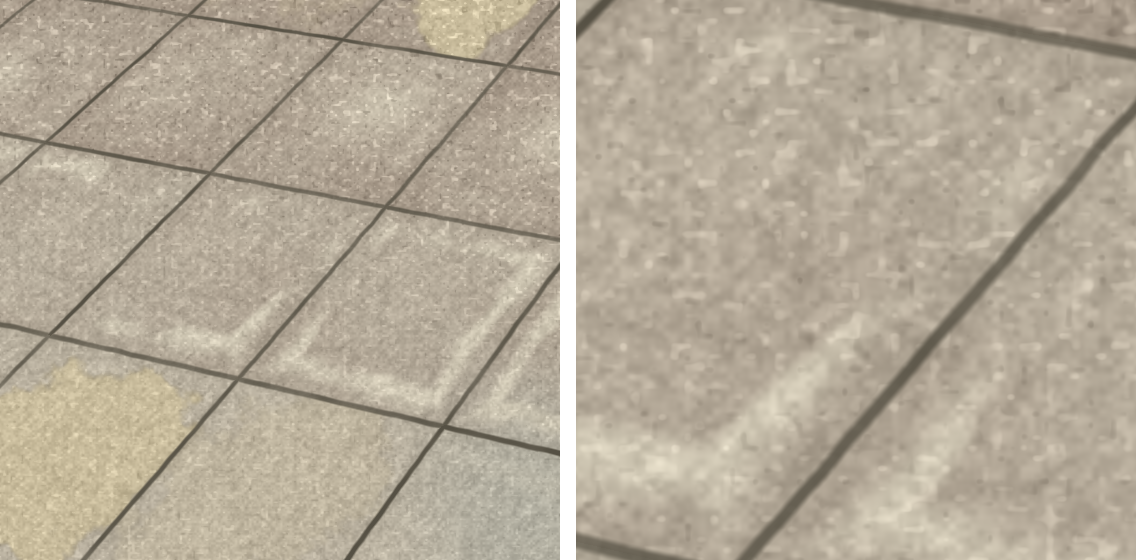
Left, the full canvas; right, a detail of the centre.
A three.js fragment shader for this texture:

```glsl
// Weathered stone paving seen at an angle: a projective map turns the canvas into
// a grid of slabs, each given its own tint, bloom, rim stains and fine grain,
// with thin dark joints of varying strength between them.
varying vec2 vUv;

// Paving plane: one grid corner, the two slab sides and the perspective falloff
const vec2 CORNER = vec2(0.375, 0.310);
const vec2 SIDE_U = vec2(0.2904, 0.0469);
const vec2 SIDE_V = vec2(-0.2949, 0.2322);
const vec2 FALLOFF = vec2(-0.035, -0.095);
const vec2 SPACING = vec2(0.217, 0.276);   // gap between joint lines, canvas units

const vec2 JOINT_WIDTH = vec2(0.0021, 0.0027);
const float JOINT_SOFT = 0.0024;
const float GRAIN = 0.25;

const vec3 STONE = vec3(0.725, 0.690, 0.622);
const vec3 BROWN = vec3(0.655, 0.600, 0.538);
const vec3 COOL = vec3(0.685, 0.680, 0.630);
const vec3 CREAM = vec3(0.785, 0.735, 0.610);
const vec3 PALE = vec3(0.835, 0.805, 0.725);
const vec3 JOINT = vec3(0.335, 0.315, 0.265);

float hash(vec2 p) {
  return fract(sin(dot(p, vec2(127.1, 311.7))) * 43758.5453);
}

float noise(vec2 p) {
  vec2 i = floor(p), f = fract(p);
  f = f * f * (3.0 - 2.0 * f);
  return mix(mix(hash(i), hash(i + vec2(1.0, 0.0)), f.x),
             mix(hash(i + vec2(0.0, 1.0)), hash(i + 1.0), f.x), f.y);
}

float fbm(vec2 p) {
  float sum = 0.0, amp = 0.5;
  for (int i = 0; i < 5; i++) {
    sum += amp * noise(p);
    p = mat2(1.6, 1.2, -1.2, 1.6) * p + 7.3;
    amp *= 0.5;
  }
  return sum;
}

// Canvas point to slab coordinates (inverse projection)
vec2 toGrid(vec2 q) {
  vec2 a = SIDE_U - FALLOFF.x * q;
  vec2 b = SIDE_V - FALLOFF.y * q;
  vec2 d = q - CORNER;
  return vec2(d.x * b.y - d.y * b.x, a.x * d.y - a.y * d.x) / (a.x * b.y - a.y * b.x);
}

// Colour of a slab before the grain
vec3 slabColour(vec2 q, vec2 grid, vec2 cell, vec2 f) {
  float rnd = hash(cell + 3.7);
  float cloud = fbm(q * 9.0 + rnd * 20.0);
  float farRow = 1.0 - step(0.5, abs(cell.y + 1.0));
  float midRow = 1.0 - step(0.5, abs(cell.y));

  // Tint: browner rows further away, cooler stone in the near right corner
  float brown = 0.35 - 0.42 * cell.y + 0.35 * (rnd - 0.5) + 0.9 * (cloud - 0.48);
  vec3 col = mix(STONE, BROWN, clamp(brown, 0.0, 1.0));
  col = mix(col, COOL, 0.8 * smoothstep(0.6, 0.95, q.x) * smoothstep(0.55, 0.9, q.y));

  // Pale bloom near the slab centre
  vec2 centre = 0.48 + 0.25 * (vec2(hash(cell), hash(cell + 9.1)) - 0.5);
  vec2 off = (f - centre) / 0.3;
  float bloom = exp(-dot(off, off)) * smoothstep(0.25, 0.65, cloud);
  col = mix(col, PALE, bloom * mix(0.25, 0.75, farRow));

  // Broken mineral rims inside the slab edges
  vec2 inset = min(f, 1.0 - f);
  float edge = min(inset.x, inset.y) + 0.13 * (fbm(grid * 5.0) - 0.48);
  float rim = smoothstep(0.03, 0.12, edge) * smoothstep(0.19, 0.13, edge);
  rim *= smoothstep(0.36, 0.62, fbm(grid * 2.7 + 4.0));
  col = mix(col, PALE, rim * mix(0.2, 0.85, midRow));

  // Cream stain with a ragged dark fringe, every third row
  float creamRow = 1.0 - step(0.5, mod(cell.y + 2.0, 3.0));
  float amount = creamRow * exp(-1.2 * cell.x * cell.x);
  float body = 0.60 - length(f - 0.5) + 0.9 * (fbm(q * 11.0 + 2.0) - 0.48);
  float stain = smoothstep(0.08, 0.2, body);
  col = mix(col, CREAM, stain * amount);
  return col - 0.16 * amount * stain * (1.0 - stain);
}

// Fine mottling with pale flecks and dark pits
float grainShade(vec2 q, vec2 grid, float roughness) {
  float fine = noise(q * 125.0) + noise(q * 235.0 + 5.0) - 1.0;
  float streak = noise(grid * vec2(48.0, 20.0)) - 0.5;
  float fleck = smoothstep(0.68, 0.95, noise(q * vec2(130.0, 165.0) + 31.0));
  float pit = smoothstep(0.76, 0.98, noise(q * 150.0 + 67.0));
  return GRAIN * (0.32 * fine + 0.20 * streak) + roughness * (0.12 * fleck - 0.10 * pit);
}

// Coverage of the joints, each segment with its own strength
float jointMask(vec2 q, vec2 grid) {
  float scale = 1.0 / (1.0 + dot(FALLOFF, grid));
  vec2 line = floor(grid + 0.5), cell = floor(grid);
  vec2 wobble = 0.0016 * (vec2(noise(q * 38.0), noise(q * 38.0 + 19.0)) - 0.5);
  vec2 dist = abs((grid - line) * SPACING * scale + wobble);
  vec2 width = JOINT_WIDTH * scale;
  vec2 cover = 1.0 - smoothstep(width - JOINT_SOFT * 0.5, width + JOINT_SOFT, dist);
  vec2 strength = vec2(hash(vec2(line.x, cell.y) + 1.3), hash(vec2(cell.x, line.y) + 5.9));
  strength = 0.62 + 0.3 * strength + 0.06 * clamp(grid.y, -3.0, 1.0);
  cover *= strength * mix(0.75, 1.1, noise(q * 24.0 + 3.0));
  vec2 grime = 0.12 * exp(-dist / 0.008);
  return clamp(max(cover.x, cover.y) + max(grime.x, grime.y), 0.0, 1.0);
}

void main() {
  vec2 q = vec2(vUv.x, 1.0 - vUv.y);
  vec2 grid = toGrid(q);
  vec3 col = slabColour(q, grid, floor(grid), fract(grid));
  float roughness = mix(1.0, 0.55, smoothstep(-0.5, 1.0, grid.y));
  col += grainShade(q, grid, roughness) * vec3(1.0, 0.99, 0.95);
  col = mix(col, JOINT, jointMask(q, grid));
  gl_FragColor = vec4(clamp(col, 0.0, 1.0), 1.0);
}
```
